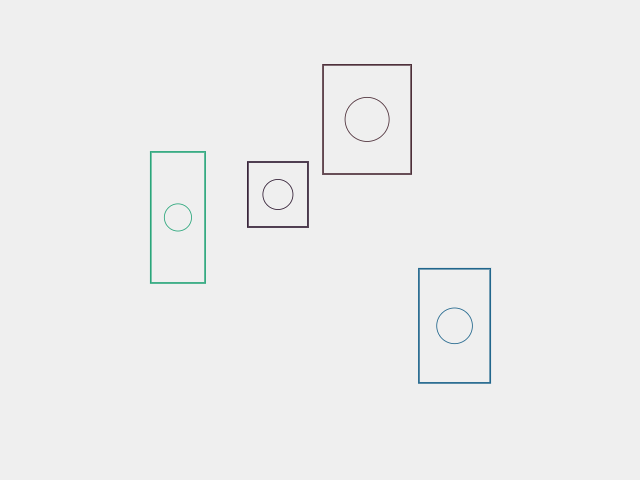
Write a Shadertoy shader that draws this background.

```glsl
// Four thin coloured frames, each around a fine ring, on a pale grey ground.

#define FRAME_COUNT 4
#define FRAME_WIDTH 0.00347
#define RING_WIDTH 0.00174
#define RING_SCALE 0.5
#define GROUND vec3(0.938)

// Frame centre (xy) and half size (zw), in canvas heights
const vec4 frames[FRAME_COUNT] = vec4[](
    vec4(0.3707, 0.5470, 0.0566, 0.1365),
    vec4(0.5790, 0.5948, 0.0626, 0.0677),
    vec4(0.7648, 0.7512, 0.0918, 0.1137),
    vec4(0.9470, 0.3212, 0.0743, 0.1189));

const vec3 inks[FRAME_COUNT] = vec3[](
    vec3(0.16, 0.65, 0.48),
    vec3(0.19, 0.11, 0.20),
    vec3(0.30, 0.18, 0.22),
    vec3(0.13, 0.40, 0.55));

// Signed distance to a box, keeping its outer corners square
float boxDistance(vec2 p, vec2 halfSize) {
    vec2 q = abs(p) - halfSize;
    return max(q.x, q.y);
}

// Share of a pixel covered by a line of the given width
float lineCoverage(float dist, float width, float pixel) {
    vec2 sides = (dist + vec2(0.5, -0.5) * width) / pixel + 0.5;
    sides = clamp(sides, 0.0, 1.0);
    return sides.x - sides.y;
}

void mainImage(out vec4 fragColor, in vec2 fragCoord) {
    float pixel = 1.0 / iResolution.y;
    vec2 uv = fragCoord * pixel;
    vec3 color = GROUND;

    for (int i = 0; i < FRAME_COUNT; i++) {
        vec2 p = uv - frames[i].xy;
        vec2 halfSize = frames[i].zw;

        // The ring spans half of the frame's shorter side
        float radius = RING_SCALE * min(halfSize.x, halfSize.y);
        float frame = lineCoverage(boxDistance(p, halfSize), FRAME_WIDTH, pixel);
        float ring = lineCoverage(length(p) - radius, RING_WIDTH, pixel);
        color = mix(color, inks[i], max(frame, ring));
    }

    fragColor = vec4(color, 1.0);
}
```
